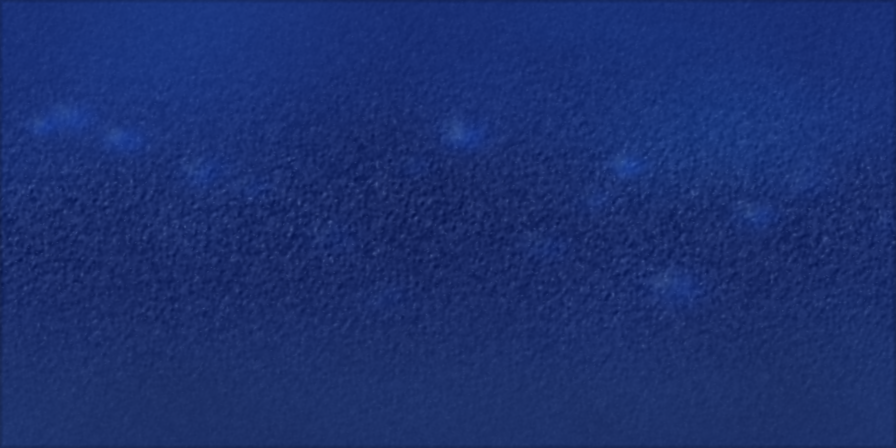
Reproduce this texture procedurally as a Shadertoy shader.

```glsl
// Deep blue granular surface with a rough middle band, soft haze and glowing flecks.

float hash(vec2 p) {
    vec3 q = fract(p.xyx * vec3(0.1031, 0.1030, 0.0973));
    q += dot(q, q.yzx + 33.33);
    return fract((q.x + q.y) * q.z);
}

float noise(vec2 p) {
    vec2 cell = floor(p), f = fract(p);
    f = f * f * (3.0 - 2.0 * f);
    return mix(mix(hash(cell), hash(cell + vec2(1, 0)), f.x),
               mix(hash(cell + vec2(0, 1)), hash(cell + vec2(1, 1)), f.x), f.y);
}

float cloud(vec2 p) {
    float sum = 0.0, weight = 0.5;
    for (int i = 0; i < 4; i++) {
        sum += weight * noise(p);
        p = mat2(1.6, 1.2, -1.2, 1.6) * p + 17.3;
        weight *= 0.5;
    }
    return sum / 0.9375;
}

// Two rotated layers hide the noise lattice
float grainHeight(vec2 p) {
    vec2 a = mat2(0.8, 0.6, -0.6, 0.8) * p, b = mat2(0.92, -0.39, 0.39, 0.92) * p;
    return 0.55 * noise(a * vec2(112, 88) + 300.0) + 0.45 * noise(b * vec2(135, 120) + 441.0);
}

// Scattered short pale grains, each turned its own way
float crystals(vec2 p) {
    vec2 cell = floor(p);
    float sum = 0.0;
    for (int y = -1; y <= 1; y++)
    for (int x = -1; x <= 1; x++) {
        vec2 id = cell + vec2(x, y) + 50.0;
        vec2 d = p + 50.0 - id - vec2(hash(id), hash(id + 71.0));
        float angle = 0.9 + 1.8 * (hash(id + 23.0) - 0.5);
        d = vec2(dot(d, vec2(cos(angle), sin(angle))), dot(d, vec2(-sin(angle), cos(angle))));
        d /= vec2(0.30, 0.19) * mix(0.7, 1.2, hash(id + 37.0));
        sum += pow(hash(id + 11.0), 4.0) * exp(-dot(d, d));
    }
    return sum;
}

float softSpot(vec2 p, vec2 center, vec2 radius) {
    vec2 d = (p - center) / radius;
    return exp(-dot(d, d));
}

void mainImage(out vec4 fragColor, in vec2 fragCoord) {
    vec2 p = fragCoord / iResolution.y;
    float width = iResolution.x / iResolution.y;
    float haze = cloud(p * vec2(2.2, 3.2) + 5.0) - 0.5;

    // Vertical gradient: muted base, dark middle, clearer blue top
    float level = p.y + 0.16 * haze;
    vec3 color = mix(vec3(0.122, 0.205, 0.430), vec3(0.108, 0.177, 0.410),
                     smoothstep(0.05, 0.38, level));
    color = mix(color, vec3(0.105, 0.198, 0.478), smoothstep(0.50, 0.90, level));
    color += haze * vec3(0.020, 0.045, 0.075);

    // Broad lighter clouds
    float glow = softSpot(p, vec2(0.79 * width, 0.74), vec2(0.24, 0.16))
               + 0.6 * softSpot(p, vec2(0.68 * width, 0.93), vec2(0.25, 0.12))
               + 0.3 * softSpot(p, vec2(0.18 * width, 0.92), vec2(0.22, 0.12))
               + 0.4 * softSpot(p, vec2(0.95 * width, 0.27), vec2(0.20, 0.14));
    color += glow * (0.65 + haze) * vec3(0.005, 0.060, 0.090);

    // Small ragged blue flecks
    vec2 ragged = p + 0.025 * (vec2(cloud(p * 22.0), cloud(p * 22.0 + 63.0)) - 0.5);
    for (int i = 0; i < 16; i++) {
        float id = float(i);
        vec2 center = vec2(fract(0.43 + id * 0.618) * width,
                           0.53 + 0.32 * (hash(vec2(id, 7.0)) + hash(vec2(id, 53.0)) - 1.0));
        float size = mix(0.028, 0.052, hash(vec2(id, 19.0)));
        float strength = mix(0.2, 0.85, pow(hash(vec2(id, 31.0)), 2.0));
        float fleck = softSpot(ragged, center, size * vec2(1.15, 0.75));
        float tip = softSpot(ragged, center + size * vec2(-0.5, 0.3), vec2(size * 0.5));
        color += strength * (fleck * vec3(0.005, 0.055, 0.160)
                           + tip * vec3(0.080, 0.085, 0.030));
    }

    // Grain lit from the upper left, strongest in the band
    float offset = (p.y - 0.50 + 0.12 * haze) / 0.29;
    float rough = 0.17 + 0.83 * exp(-offset * offset);
    float height = grainHeight(p);
    float relief = height - grainHeight(p + vec2(-0.004, 0.004));
    float patches = 0.7 + 0.6 * cloud(p * 14.0 + 90.0);
    color += rough * patches * (0.075 * relief + 0.095 * (height - 0.5)) * vec3(0.95, 1.0, 1.1);

    // Pale crystals of two sizes
    float pale = crystals(p * 58.0) + 0.7 * crystals(mat2(0.8, 0.6, -0.6, 0.8) * p * 92.0 + 80.0);
    color += rough * patches * (pale - 0.09) * vec3(0.105, 0.110, 0.105);

    // Fine dust and a thin shaded border
    color += 0.016 * (noise(mat2(0.8, 0.6, -0.6, 0.8) * p * 190.0 + 377.0) - 0.5);
    vec2 edge = min(p, vec2(width, 1.0) - p);
    color *= mix(0.82, 1.0, smoothstep(0.0, 0.010, min(edge.x, edge.y)));

    fragColor = vec4(clamp(color, 0.0, 1.0), 1.0);
}
```
